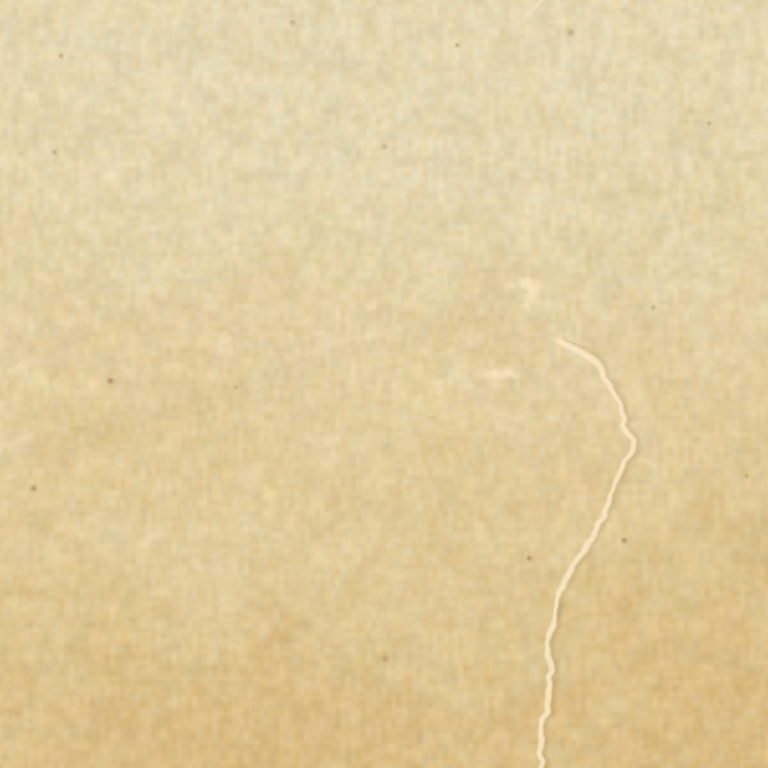
Reproduce this texture procedurally as a three.js fragment shader.

```glsl
// Aged cream paper with woven grain, a faint diagonal fold, a pale crack and small specks.
varying vec2 vUv;

const vec3 PALE_CREAM = vec3(0.892, 0.842, 0.692);
const vec3 WARM_CREAM = vec3(0.888, 0.811, 0.628);
const vec3 OLD_TAN = vec3(0.856, 0.742, 0.518);
const vec3 BARE_FIBRE = vec3(0.985, 0.910, 0.770);
const vec3 SPECK_BROWN = vec3(0.580, 0.440, 0.260);

float hash(vec2 p) {
  vec3 q = fract(vec3(p.xyx) * 0.1031);
  q += dot(q, q.yzx + 33.33);
  return fract((q.x + q.y) * q.z);
}

float noise(vec2 p) {
  vec2 cell = floor(p);
  vec2 f = fract(p);
  f = f * f * (3.0 - 2.0 * f);
  float low = mix(hash(cell), hash(cell + vec2(1.0, 0.0)), f.x);
  float high = mix(hash(cell + vec2(0.0, 1.0)), hash(cell + 1.0), f.x);
  return mix(low, high, f.y);
}

// Layered noise, centred on zero
float fbm(vec2 p) {
  float sum = 0.0;
  float amp = 0.5;
  for (int i = 0; i < 4; i++) {
    sum += amp * (noise(p) - 0.5);
    p = mat2(0.8, 0.6, -0.6, 0.8) * p * 2.1 + 17.3;
    amp *= 0.55;
  }
  return sum;
}

// Soft round falloff stretched by size
float blob(vec2 p, vec2 centre, vec2 size) {
  vec2 q = (p - centre) / size;
  return exp(-dot(q, q));
}

// Patch of rubbed fibres with a ragged outline
float scuff(vec2 p, vec2 centre, vec2 size) {
  float ragged = 0.35 + 1.1 * noise(p * 95.0 + 5.0);
  return smoothstep(0.2, 0.95, blob(p, centre, size) * ragged);
}

// Horizontal place of the crack at height y: slanted rise, then a hook to the left
float crackX(float y) {
  float rise = clamp((y - 0.18) / 0.234, 0.0, 1.0);
  float hook = clamp((y - 0.414) / 0.146, 0.0, 1.0);
  float path = 0.703 + 0.010 * smoothstep(0.0, 0.09, y) + 0.105 * rise - 0.086 * pow(hook, 2.5);
  float jitter = 0.014 * (noise(vec2(y * 38.0, 3.0)) - 0.5);
  return path + jitter + 0.005 * (noise(vec2(y * 110.0, 8.0)) - 0.5);
}

// Signed distance across the crack, positive to its right
float crackSide(vec2 p) {
  float stepY = 0.004;
  float slope = (crackX(p.y + stepY) - crackX(p.y - stepY)) / (2.0 * stepY);
  return (p.x - crackX(p.y)) / sqrt(1.0 + slope * slope);
}

// Sparse dark dots, at most one in each grid cell
float specks(vec2 p, float cells) {
  vec2 cell = floor(p * cells);
  vec2 centre = 0.2 + 0.6 * vec2(hash(cell + 11.0), hash(cell + 47.0));
  float radius = cells * mix(0.0025, 0.0045, hash(cell + 71.0));
  float present = step(0.86, hash(cell + 29.0));
  float strength = mix(0.2, 0.6, hash(cell + 83.0));
  return present * strength * blob(fract(p * cells), centre, vec2(radius));
}

// Ageing from pale top to tan foot, with clouds
vec3 paperColor(vec2 p) {
  float age = 1.0 - p.y + 0.30 * fbm(p * 4.0) + 0.34 * fbm(p * 14.0 + 31.0);
  age += 0.18 * blob(p, vec2(1.02, 0.22), vec2(0.16, 0.18));
  age -= 0.16 * blob(p, vec2(0.64, 0.84), vec2(0.22, 0.16));
  vec3 color = mix(PALE_CREAM, WARM_CREAM, smoothstep(0.0, 0.62, age));
  return mix(color, OLD_TAN, smoothstep(0.5, 1.1, age));
}

// Fine cloth grain: blurred fibres along both axes, with a slight shift of hue
vec3 grain(vec2 p) {
  float upright = noise(p * vec2(150.0, 70.0)) - 0.5;
  float across = noise(p * vec2(75.0, 145.0) + 19.0) - 0.5;
  float mottle = fbm(p * 48.0 + 7.0);
  float hue = noise(p * 85.0 + 53.0) - 0.5;
  float light = 0.040 * upright + 0.030 * across + 0.060 * mottle;
  return light * vec3(0.9, 1.0, 1.25) + hue * vec3(0.022, 0.0, -0.030);
}

void main() {
  vec2 p = vUv;
  vec3 color = paperColor(p) + grain(p);

  // Diagonal fold: broken pale ridge above a soft shade
  float foldSide = p.y - 0.418 - 0.305 * p.x - 0.008 * (noise(p * 16.0) - 0.5);
  float worn = smoothstep(0.25, 0.8, noise(p * vec2(14.0, 9.0) + 4.0));
  float foldFade = 1.0 - 0.75 * smoothstep(0.5, 0.75, p.x);
  color = mix(color, BARE_FIBRE, 0.26 * worn * foldFade * exp(-pow(foldSide / 0.006, 2.0)));
  color -= 0.014 * foldFade * exp(-pow((foldSide + 0.018) / 0.014, 2.0));

  // Crack with a ragged bright core and a thin shade on its right
  float side = crackSide(p);
  float span = 1.0 - smoothstep(0.553, 0.566, p.y);
  float width = mix(0.0025, 0.0055, noise(vec2(p.y * 55.0, 21.0)));
  float core = 1.0 - smoothstep(width * 0.25, width + 0.0015, abs(side));
  color -= 0.055 * span * exp(-pow((side - 0.006) / 0.004, 2.0));
  color = mix(color, BARE_FIBRE, 0.85 * span * core);

  // Rubbed spots, and a short nick at the top edge
  float rubbed = 0.8 * scuff(p, vec2(0.689, 0.623), vec2(0.015, 0.030));
  rubbed += 0.8 * scuff(p, vec2(0.655, 0.514), vec2(0.026, 0.010));
  rubbed += 0.3 * scuff(p, vec2(0.215, 0.897), vec2(0.022, 0.022));
  rubbed += 0.35 * scuff(p, vec2(0.292, 0.559), vec2(0.010, 0.012));
  float nick = abs(p.x - 0.705 + 0.9 * (1.0 - p.y));
  rubbed += 0.5 * smoothstep(0.965, 0.99, p.y) * (1.0 - smoothstep(0.001, 0.006, nick));
  color = mix(color, BARE_FIBRE, min(rubbed, 0.9));

  color = mix(color, SPECK_BROWN, specks(p, 9.0));
  gl_FragColor = vec4(color, 1.0);
}
```
